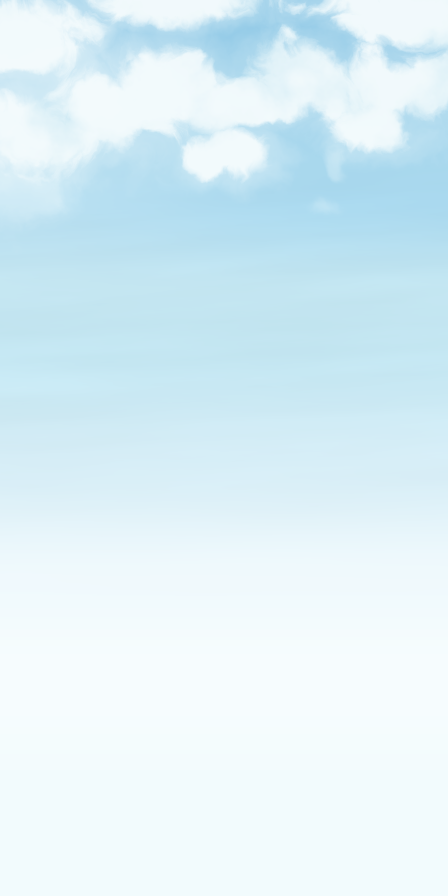
Write a WebGL 1 fragment shader that draws this texture.

```glsl
precision highp float;
// Pale blue sky with soft white clouds at the top, fading to white haze below.
uniform vec2 u_resolution;

float hash(vec2 p) {
  vec3 q = fract(p.xyx * 0.1031);
  q += dot(q, q.yzx + 33.33);
  return fract((q.x + q.y) * q.z);
}

float noise(vec2 p) {
  vec2 cell = floor(p);
  vec2 f = fract(p);
  f = f * f * (3.0 - 2.0 * f);
  return mix(mix(hash(cell), hash(cell + vec2(1.0, 0.0)), f.x),
             mix(hash(cell + vec2(0.0, 1.0)), hash(cell + 1.0), f.x), f.y);
}

float fbm(vec2 p) {
  float sum = 0.0;
  float amplitude = 0.5;
  for (int i = 0; i < 6; i++) {
    sum += amplitude * noise(p);
    p = mat2(1.6, 1.2, -1.2, 1.6) * p + 7.3;
    amplitude *= 0.5;
  }
  return sum;
}

// Elliptical cloud core: 1 at the centre, 0 on the rim.
float puff(vec2 p, vec2 centre, vec2 radius) {
  return 1.0 - length((p - centre) / radius);
}

// Vertical gradient; y runs from 0 at the top to 2 at the bottom.
vec3 skyColor(float y) {
  vec3 c = mix(vec3(0.55, 0.78, 0.90), vec3(0.66, 0.845, 0.93), smoothstep(0.05, 0.38, y));
  c = mix(c, vec3(0.77, 0.905, 0.95), smoothstep(0.44, 0.66, y));
  c = mix(c, vec3(0.84, 0.93, 0.965), smoothstep(0.78, 1.06, y));
  c = mix(c, vec3(0.94, 0.977, 0.99), smoothstep(1.02, 1.30, y));
  c = mix(c, vec3(0.965, 0.99, 0.995), smoothstep(1.28, 1.50, y));
  return mix(c, vec3(0.95, 0.985, 0.992), smoothstep(1.55, 1.75, y));
}

// Upper clouds and the broad bank beneath them.
float cloudShape(vec2 p) {
  float d = puff(p, vec2(0.05, 0.08), vec2(0.17, 0.10));
  d = max(d, puff(p, vec2(0.44, 0.00), vec2(0.23, 0.065)));
  d = max(d, puff(p, vec2(0.92, 0.03), vec2(0.20, 0.085)));
  d = max(d, puff(p, vec2(0.08, 0.29), vec2(0.24, 0.10)));
  d = max(d, puff(p, vec2(0.25, 0.26), vec2(0.21, 0.11)));
  d = max(d, puff(p, vec2(0.38, 0.20), vec2(0.16, 0.095)));
  d = max(d, puff(p, vec2(0.54, 0.24), vec2(0.16, 0.07)));
  d = max(d, puff(p, vec2(0.68, 0.18), vec2(0.15, 0.105)));
  d = max(d, puff(p, vec2(0.89, 0.19), vec2(0.22, 0.105)));
  d = max(d, puff(p, vec2(0.84, 0.26), vec2(0.11, 0.075)));
  return max(d, puff(p, vec2(0.52, 0.34), vec2(0.12, 0.06)));
}

void main() {
  vec2 uv = gl_FragCoord.xy / u_resolution;
  vec2 p = vec2(uv.x, 2.0 - 2.0 * uv.y);

  // Sky with faint, slightly tilted streaks and a paler left side.
  vec3 color = skyColor(p.y);
  float streaks = fbm(vec2(p.x * 1.5, p.y * 14.0 + p.x * 0.8)) - 0.5;
  color += 0.05 * streaks * smoothstep(0.3, 0.5, p.y) * (1.0 - smoothstep(0.7, 1.4, p.y));
  float leftHaze = (1.0 - smoothstep(0.0, 0.8, p.x)) * (1.0 - smoothstep(0.4, 0.75, p.y));
  color = mix(color, vec3(0.86, 0.94, 0.97), 0.32 * leftHaze);

  // Noise bends and frays the cloud rims.
  vec2 warp = vec2(fbm(p * 9.0), fbm(p * 9.0 + 31.0)) - 0.5;
  vec2 q = p + 0.07 * warp;
  float detail = fbm(p * 12.0 + 2.0 * warp + 5.0) - 0.5;

  // Thin veils and loose wisps.
  float veil = 0.45 * smoothstep(-0.1, 0.8, puff(q, vec2(0.02, 0.42), vec2(0.20, 0.12)) + detail);
  veil += 0.30 * smoothstep(0.0, 0.8, puff(q, vec2(0.72, 0.447), vec2(0.07, 0.03)) + detail);
  veil += 0.35 * smoothstep(0.0, 0.8, puff(q, vec2(0.76, 0.36), vec2(0.035, 0.05)) + detail);
  veil += 0.40 * smoothstep(-0.6, 0.6, puff(q, vec2(0.12, 0.18), vec2(0.18, 0.10)) + detail);
  color = mix(color, vec3(0.92, 0.97, 0.985), clamp(veil, 0.0, 1.0));

  // Cloud bodies, shaded softly by the same noise.
  float density = cloudShape(q) + 1.1 * detail;
  float glow = 0.3 * smoothstep(-0.6, 0.2, density);
  float cover = max(glow, 0.96 * smoothstep(-0.1, 0.42, density));
  float light = smoothstep(-0.25, 0.2, fbm(p * 7.0 + 19.0) - 0.5 + 0.3 * density);
  vec3 cloud = mix(vec3(0.87, 0.945, 0.97), vec3(0.96, 0.985, 0.99), light);
  color = mix(color, cloud, cover);

  gl_FragColor = vec4(color, 1.0);
}
```
